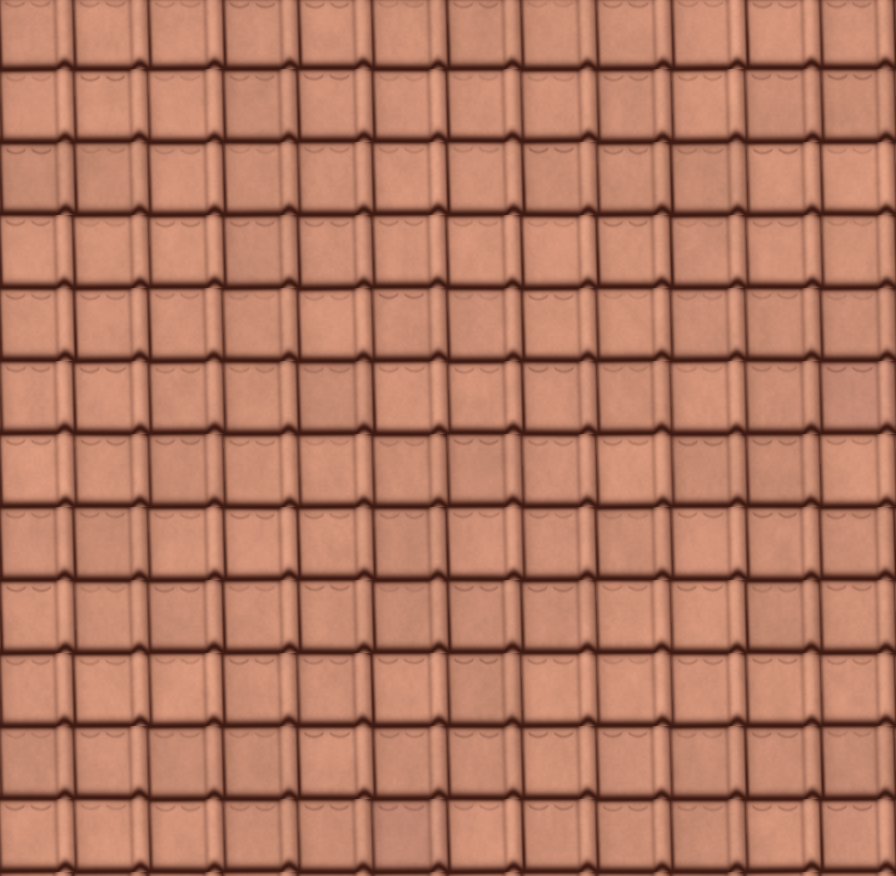
Reproduce this texture procedurally as a Shadertoy shader.

```glsl
// Terracotta roof: interlocking clay tiles with a raised roll on the right of each tile.

const vec2  TILES        = vec2(12.0, 12.0);   // repeats across and down
const float ROW_SHIFT    = 0.059;              // phase of the rows at the top edge
const vec3  CLAY         = vec3(0.80, 0.56, 0.457);
const vec3  CLAY_LIGHT   = vec3(0.86, 0.615, 0.505);
const vec3  CLAY_MAUVE   = vec3(0.70, 0.485, 0.42);
const vec3  GAP          = vec3(0.24, 0.10, 0.07);
const float ROLL_CENTER  = 0.86;               // roll position inside a tile
const float ROLL_HALF    = 0.125;
const float ROLL_RISE    = 0.075;              // how far the lip arches over the roll
const vec2  LIP_WIDTH    = vec2(0.052, 0.030); // shadow above and below the lip
const vec2  SEAM_WIDTH   = vec2(0.017, 0.023); // shadow left and right of the seam
const float SEAM_TILT    = 0.030;
const float JITTER       = 0.022;              // placement error of each tile
const float TONE_SPREAD  = 0.075;              // brightness change between tiles
const float MARK_DEPTH   = 0.19;               // strength of the pressed crescents

float hash(vec2 p) {
    vec3 q = fract(vec3(p.xyx) * 0.1031);
    q += dot(q, q.yzx + 33.33);
    return fract((q.x + q.y) * q.z);
}

float noise(vec2 p) {
    vec2 i = floor(p), f = fract(p);
    f = f * f * (3.0 - 2.0 * f);
    return mix(mix(hash(i), hash(i + vec2(1, 0)), f.x),
               mix(hash(i + vec2(0, 1)), hash(i + vec2(1, 1)), f.x), f.y);
}

// Soft line profile: 1 on the line, falling off over width w
float soft(float d, float w) {
    return exp(-0.5 * d * d / (w * w));
}

// Pressed crescent hanging below the top edge of a tile
float crescent(vec2 p, float center, float w) {
    float x = (p.x - center) / 0.135;
    float curve = 0.095 + 0.055 * (1.0 - x * x);
    return soft(p.y - curve, w) * (1.0 - smoothstep(0.8, 1.1, abs(x)));
}

void mainImage(out vec4 fragColor, in vec2 fragCoord) {
    vec2 uv = fragCoord / iResolution.xy;
    vec2 p = vec2(uv.x, 1.0 - uv.y) * TILES + vec2(0.0, ROW_SHIFT);
    float px = 0.5 * max(TILES.x / iResolution.x, TILES.y / iResolution.y);

    // Nearest seam, tilted and displaced a little in each row
    float u = p.x - SEAM_TILT * (fract(p.y) - 0.5);
    float seam = floor(u + 0.5);
    vec2 seamId = vec2(seam, floor(p.y));
    float dx = u - seam - JITTER * (hash(seamId + 17.0) - 0.5);
    float col = dx < 0.0 ? seam - 1.0 : seam;
    float x = dx < 0.0 ? 1.0 + dx : dx;

    // Nearest lip, arched over the roll and slightly slanted per tile
    float r = clamp((x - ROLL_CENTER) / ROLL_HALF, -1.0, 1.0);
    float dome = (1.0 - r * r) * (1.0 - r * r);
    float v = p.y + ROLL_RISE * dome;
    float lip = floor(v + 0.5);
    vec2 lipId = vec2(col, lip);
    float dy = v - lip - JITTER * (hash(lipId + 41.0) - 0.5);
    dy += JITTER * (hash(lipId + 67.0) - 0.3) * (x - 0.5);
    float row = dy < 0.0 ? lip - 1.0 : lip;
    float y = dy < 0.0 ? 1.0 + dy : dy;
    vec2 id = vec2(col, row);

    // Clay tone: tile variation, rare mauve tiles, stains and grain
    float mauve = 0.2 * hash(id + 5.0) + 0.4 * step(0.985, hash(id + 90.0));
    vec3 color = mix(CLAY, CLAY_MAUVE, mauve);
    float tone = 1.015 + TONE_SPREAD * (hash(id + 3.0) - 0.5);
    tone += 0.055 * (noise(p * vec2(4.0, 3.0) + id * 7.0) - 0.5);
    tone += 0.035 * (noise(p * vec2(14.0, 9.0)) - 0.5);
    tone += 0.030 * (noise(p * 28.0) - 0.5);
    color *= tone;

    // Rounded roll: highlight left of its crest
    color = mix(color, CLAY_LIGHT * tone, 0.65 * soft(x - 0.835, 0.035));

    // Gentle shading of the tile body and roll flanks
    float shade = 0.20 * soft(x - 0.755, 0.024);
    shade += 0.30 * smoothstep(0.87, 0.99, x);
    shade += 0.12 * soft(x, 0.09);
    shade += 0.11 * (1.0 - smoothstep(0.03, 0.17, y));
    shade += 0.10 * smoothstep(0.80, 0.98, y);

    // Pair of crescents, worn to a different depth on each tile
    float wear = 0.5 + 0.7 * hash(id + 23.0);
    float w = max(0.017, px);
    shade += MARK_DEPTH * wear * (crescent(vec2(x, y), 0.22, w)
                                + crescent(vec2(x, y), 0.56, w));

    // Dark gaps: seams between columns, then the lip with a deeper roll end
    float seamW = max(dx < 0.0 ? SEAM_WIDTH.x : SEAM_WIDTH.y, px);
    float seamDark = mix(0.62, 0.92, hash(seamId + 29.0));
    seamDark *= 0.8 + 0.2 * smoothstep(0.1, 0.8, y);
    float lipW = max(dy < 0.0 ? LIP_WIDTH.x : LIP_WIDTH.y + 0.022 * dome, px);
    float seamGap = seamDark * soft(dx, seamW);
    float lipGap = soft(dy, lipW);
    float light = (1.0 - clamp(shade, 0.0, 1.0)) * (1.0 - seamGap) * (1.0 - lipGap);

    fragColor = vec4(mix(GAP, color, light), 1.0);
}
```
